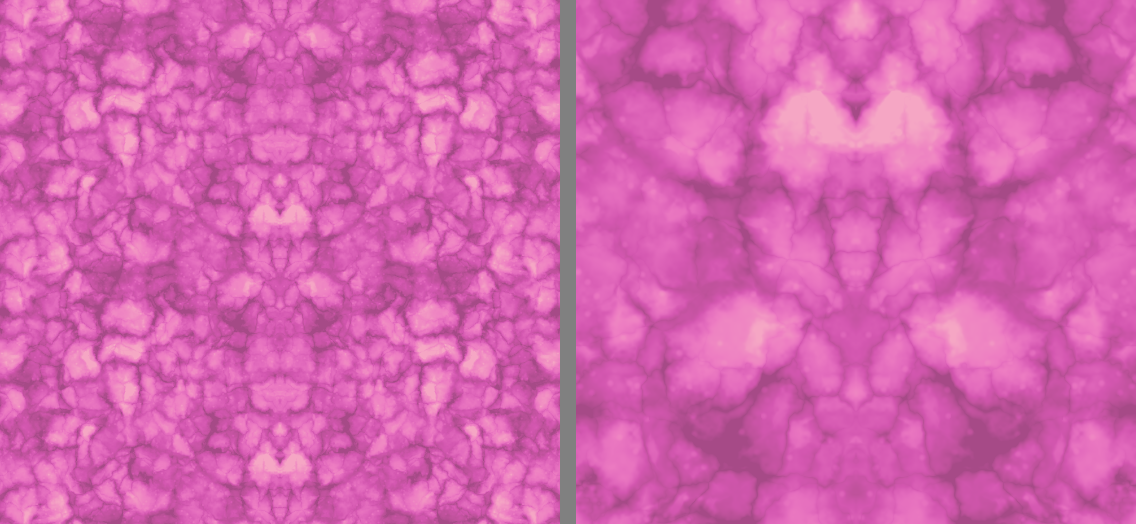
Left: the whole. Right: its middle third, enlarged.
Give the GLSL for this pattern, as a Shadertoy shader.

```glsl
// Mirrored pink tie-dye: soft crumpled cells with dark veins, folded left-right and repeated upward.

const float PERIOD = 0.475;          // height of one repeat, in canvas heights
const float LARGE_ROWS = 7.0;        // cells per repeat, for each layer
const float MID_ROWS = 13.0;
const float FINE_ROWS = 29.0;
const float SPECK_ROWS = 47.0;
const float BASE_TONE = 0.29;
const float WARP = 0.016;            // how far the cloth wrinkles bend the cells
const float CLOUD = 0.62;            // contrast of the mottled dye
const float GLOW_RADIUS = 0.075;

// Dye ramp from vein to bleached centre
const vec3 DYE[7] = vec3[7](
    vec3(0.65, 0.29, 0.53), vec3(0.75, 0.32, 0.61), vec3(0.83, 0.34, 0.69),
    vec3(0.89, 0.42, 0.74), vec3(0.93, 0.49, 0.76), vec3(0.94, 0.55, 0.76),
    vec3(0.96, 0.65, 0.77));

// Broad pale and dark zones: distance from fold, height in repeat, strength
const vec3 ZONES[6] = vec3[6](
    vec3(0.25, 0.24, 1.0), vec3(0.46, 0.03, 0.9), vec3(0.02, 0.12, 0.5),
    vec3(0.23, 0.03, -0.6), vec3(0.0, 0.35, -0.6), vec3(0.45, 0.27, -0.5));

// Integer hash giving two values in 0..1
vec2 hash2(vec2 cell) {
    uvec2 v = uvec2(ivec2(cell) + 4096) * 1664525u + 1013904223u;
    v.x += v.y * 1664525u;
    v.y += v.x * 1664525u;
    v ^= v >> 16u;
    v.x += v.y * 1664525u;
    v.y += v.x * 1664525u;
    v ^= v >> 16u;
    return vec2(v >> 8u) / 16777216.0;
}

vec2 wrapRows(vec2 cell, float rows) {
    return vec2(cell.x, mod(cell.y, rows));
}

// Smooth value noise that tiles vertically
vec2 noise2(vec2 p, float rows) {
    p *= rows / PERIOD;
    vec2 i = floor(p), f = fract(p);
    f = f * f * (3.0 - 2.0 * f);
    vec2 a = hash2(wrapRows(i, rows));
    vec2 b = hash2(wrapRows(i + vec2(1, 0), rows));
    vec2 c = hash2(wrapRows(i + vec2(0, 1), rows));
    vec2 d = hash2(wrapRows(i + vec2(1, 1), rows));
    return mix(mix(a, b, f.x), mix(c, d, f.x), f.y);
}

vec2 fbm2(vec2 p, float rows) {
    vec2 sum = vec2(0.0);
    float gain = 0.5;
    for (int k = 0; k < 5; k++) {
        sum += gain * (noise2(p, rows) - 0.5);
        rows *= 2.0;
        gain *= 0.58;
    }
    return sum;
}

// Tiling cells: x = gap to the border, y = distance to centre, z = random level
vec3 cells(vec2 p, float rows) {
    p *= rows / PERIOD;
    vec2 base = floor(p);
    float nearest = 9.0, second = 9.0, level = 0.0;
    for (int y = -1; y <= 1; y++)
    for (int x = -1; x <= 1; x++) {
        vec2 cell = base + vec2(x, y);
        vec2 id = wrapRows(cell, rows);
        float d = length(cell + 0.1 + 0.8 * hash2(id) - p);
        if (d < nearest) {
            second = nearest;
            nearest = d;
            level = hash2(id + vec2(317, 91)).x;
        } else {
            second = min(second, d);
        }
    }
    return vec3(second - nearest, nearest, level);
}

float zoneGlow(vec2 p) {
    float glow = 0.0;
    for (int k = 0; k < 6; k++) {
        vec2 d = p - ZONES[k].xy;
        d.y -= PERIOD * round(d.y / PERIOD);
        glow += ZONES[k].z * exp(-dot(d, d) / (GLOW_RADIUS * GLOW_RADIUS));
    }
    return glow;
}

// Pale cell body
float puff(vec3 cell, float lift) {
    return smoothstep(0.0, 0.6, cell.x) * clamp(cell.z * cell.z + lift, 0.0, 1.0);
}

vec3 dyeRamp(float tone) {
    float s = clamp(tone, 0.0, 1.0) * 6.0;
    int k = min(int(s), 5);
    return mix(DYE[k], DYE[k + 1], s - float(k));
}

void mainImage(out vec4 fragColor, in vec2 fragCoord) {
    // Fold about the vertical centre line
    vec2 p = fragCoord / iResolution.y;
    p.x = abs(p.x - 0.5 * iResolution.x / iResolution.y);

    vec2 cloud = fbm2(p + vec2(3.1, 0.0), 10.0);
    vec2 warped = p + WARP * (fbm2(p, 12.0) * 2.0 + noise2(p, 9.0) - 0.5);
    vec3 large = cells(warped, LARGE_ROWS);
    vec3 mid = cells(warped + vec2(1.7, 0.0), MID_ROWS);
    vec3 fine = cells(warped + vec2(4.3, 0.0), FINE_ROWS);
    vec3 speck = cells(p, SPECK_ROWS);
    float glow = zoneGlow(p);

    // Bleached bodies and mottling
    float tone = BASE_TONE + 0.08 * glow + CLOUD * cloud.x;
    tone += 0.58 * puff(large, 0.4 * glow) + 0.36 * puff(mid, 0.0) + 0.18 * puff(fine, 0.0);

    // Broken dark veins and tiny pale specks
    float ink = clamp(0.9 + 3.0 * cloud.y, 0.2, 1.6);
    tone -= ink * (0.2 * exp(-9.0 * large.x) + 0.15 * exp(-8.0 * mid.x));
    tone += 0.12 * smoothstep(0.3, 0.05, speck.y) * smoothstep(0.75, 0.85, speck.z);

    fragColor = vec4(dyeRamp(tone), 1.0);
}
```
